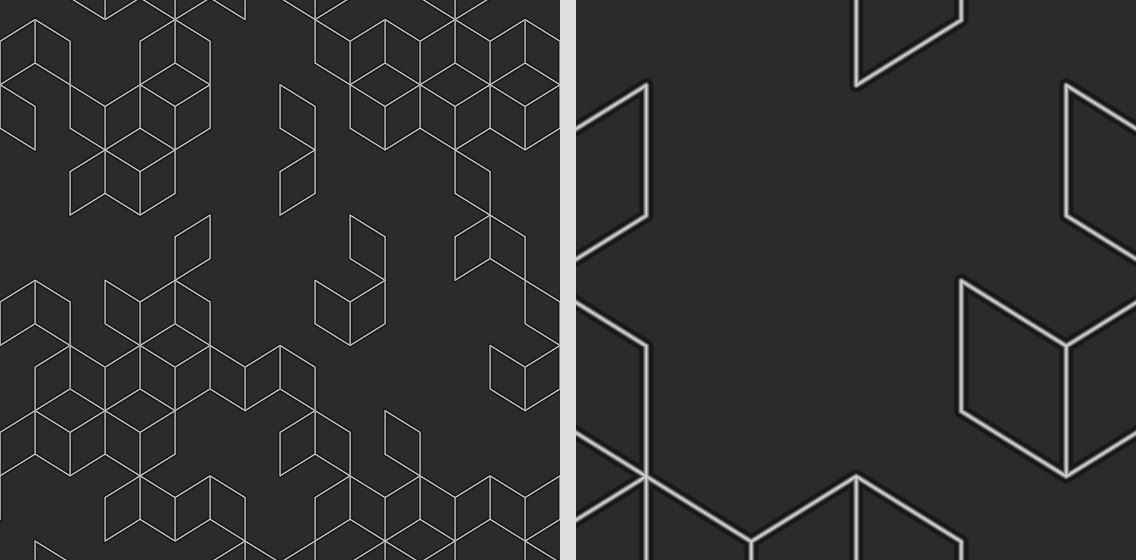
Left, the full canvas; right, a detail of the centre.
Write a three.js fragment shader that draws this pattern.

```glsl
// Thin pale outlines of scattered cube faces on a charcoal ground.
varying vec2 vUv;

const vec2 PITCH = vec2(0.0625, 0.1164);   // face width, row spacing
const float SIDE = 0.0776;                 // length of an upright edge

float hash(vec2 p) {
  vec3 q = fract(vec3(p.xyx) * 0.1031);
  q += dot(q, q.yzx + 33.33);
  return fract((q.x + q.y) * q.z);
}

float segmentDistance(vec2 p, vec2 a, vec2 b) {
  vec2 ab = b - a;
  return length(p - a - ab * clamp(dot(p - a, ab) / dot(ab, ab), 0.0, 1.0));
}

// Neighbouring faces share a hash, so they gather into runs.
bool isDrawn(vec2 cell) {
  vec2 seed = cell + vec2(37.0, 61.0);
  return hash(seed) + hash(seed + vec2(1.0, 0.0)) > 0.938;
}

// Upper vertex of the zigzag band at a column line.
vec2 bandVertex(vec2 cell) {
  float dip = mod(cell.x + cell.y + 1.0, 2.0);
  return cell * PITCH + vec2(0.00015, 0.0339 - 0.5 * SIDE * dip);
}

float faceDistance(vec2 p, vec2 cell) {
  vec2 a = bandVertex(cell);
  vec2 b = bandVertex(cell + vec2(1.0, 0.0));
  vec2 drop = vec2(0.0, SIDE);
  float slanted = min(segmentDistance(p, a, b), segmentDistance(p, a - drop, b - drop));
  float upright = min(segmentDistance(p, a, a - drop), segmentDistance(p, b, b - drop));
  return min(slanted, upright);
}

void main() {
  // Nearest edge among the surrounding faces
  vec2 home = vec2(floor(vUv.x / PITCH.x), ceil((vUv.y - 0.0339) / PITCH.y));
  float d = 1.0;
  for (int j = -1; j <= 1; j++) {
    for (int i = -1; i <= 1; i++) {
      vec2 cell = home + vec2(float(i), float(j));
      if (isDrawn(cell)) d = min(d, faceDistance(vUv, cell));
    }
  }

  // Soft hairline with a narrow dark rim on both sides
  float line = clamp(1.05 - d / 0.00195, 0.0, 1.0);
  float rim = 1.0 - smoothstep(0.0006, 0.00195, abs(d - 0.0029));
  vec3 color = mix(vec3(0.165, 0.172, 0.169), vec3(0.09, 0.098, 0.096), rim);
  color = mix(color, vec3(0.84, 0.845, 0.838), line);
  gl_FragColor = vec4(color, 1.0);
}
```
